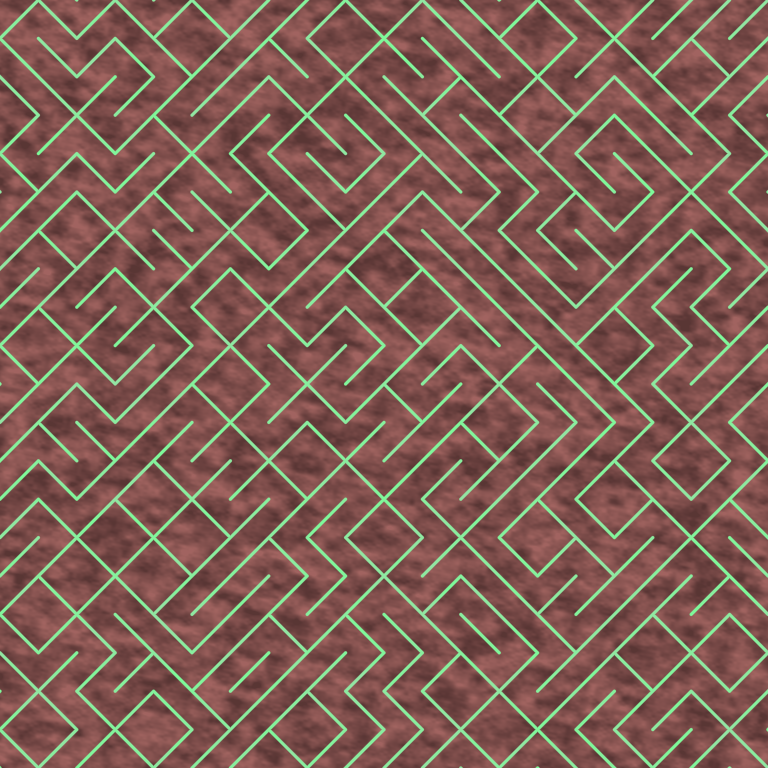
Reproduce this pattern procedurally as a WebGL 1 fragment shader.

```glsl
precision highp float;

uniform vec2 u_resolution;

const float CELLS = 20.0;              // maze cells across the canvas
const float LINE_HALF_WIDTH = 0.0021;  // in canvas units
const float RISING_SHARE = 0.5;        // share of cells drawn as "/"

const vec2 GRAIN_FREQUENCY = vec2(46.0, 76.0);
const float GRAIN_TILT = 0.2;          // radians, falling to the right
const float GRAIN_CONTRAST = 1.55;
const float TINT_FREQUENCY = 34.0;

const vec3 GROUND_DARK = vec3(0.35, 0.21, 0.205);
const vec3 GROUND_LIGHT = vec3(0.63, 0.39, 0.375);
const vec3 LINE_VIVID = vec3(0.49, 0.98, 0.60);
const vec3 LINE_PALE = vec3(0.58, 0.89, 0.64);

float hash(vec2 p) {
  vec3 q = fract(p.xyx * 0.1031);
  q += dot(q, q.yzx + 33.33);
  return fract((q.x + q.y) * q.z);
}

float valueNoise(vec2 p) {
  vec2 i = floor(p);
  vec2 f = fract(p);
  f = f * f * (3.0 - 2.0 * f);
  float bottom = mix(hash(i), hash(i + vec2(1.0, 0.0)), f.x);
  float top = mix(hash(i + vec2(0.0, 1.0)), hash(i + 1.0), f.x);
  return mix(bottom, top, f.y);
}

// Octaves of value noise, normalised to 0..1
float grain(vec2 p) {
  float sum = 0.0;
  float total = 0.0;
  float amplitude = 0.5;
  for (int octave = 0; octave < 3; octave++) {
    sum += amplitude * valueNoise(p);
    total += amplitude;
    amplitude *= 0.5;
    p = p * 2.03 + 17.3;
  }
  return sum / total;
}

float segmentDistance(vec2 p, vec2 a, vec2 b) {
  vec2 ab = b - a;
  float t = clamp(dot(p - a, ab) / dot(ab, ab), 0.0, 1.0);
  return length(p - a - ab * t);
}

// Distance to the nearest diagonal, in cell units; neighbours round the ends
float mazeDistance(vec2 p) {
  vec2 cell = floor(p);
  float nearest = 2.0;
  for (int y = -1; y <= 1; y++) {
    for (int x = -1; x <= 1; x++) {
      vec2 corner = cell + vec2(float(x), float(y));
      float rising = step(hash(corner + 71.0), RISING_SHARE);
      vec2 a = corner + vec2(0.0, 1.0 - rising);
      vec2 b = corner + vec2(1.0, rising);
      nearest = min(nearest, segmentDistance(p, a, b));
    }
  }
  return nearest;
}

void main() {
  float pixel = 1.0 / u_resolution.y;
  vec2 uv = gl_FragCoord.xy * pixel;

  // Mottled ground, stretched sideways
  float c = cos(GRAIN_TILT);
  float s = sin(GRAIN_TILT);
  vec2 tilted = vec2(c * uv.x - s * uv.y, s * uv.x + c * uv.y);
  float shade = 0.5 + (grain(tilted * GRAIN_FREQUENCY) - 0.5) * GRAIN_CONTRAST;
  vec3 color = mix(GROUND_DARK, GROUND_LIGHT, clamp(shade, 0.0, 1.0));

  // Maze lines with a drifting tint
  float distanceToLine = mazeDistance(uv * CELLS) / CELLS;
  float coverage = 1.0 - smoothstep(-0.75 * pixel, 0.75 * pixel,
                                    distanceToLine - LINE_HALF_WIDTH);
  vec3 lineColor = mix(LINE_VIVID, LINE_PALE, valueNoise(uv * TINT_FREQUENCY + 9.0));

  gl_FragColor = vec4(mix(color, lineColor, coverage), 1.0);
}
```
